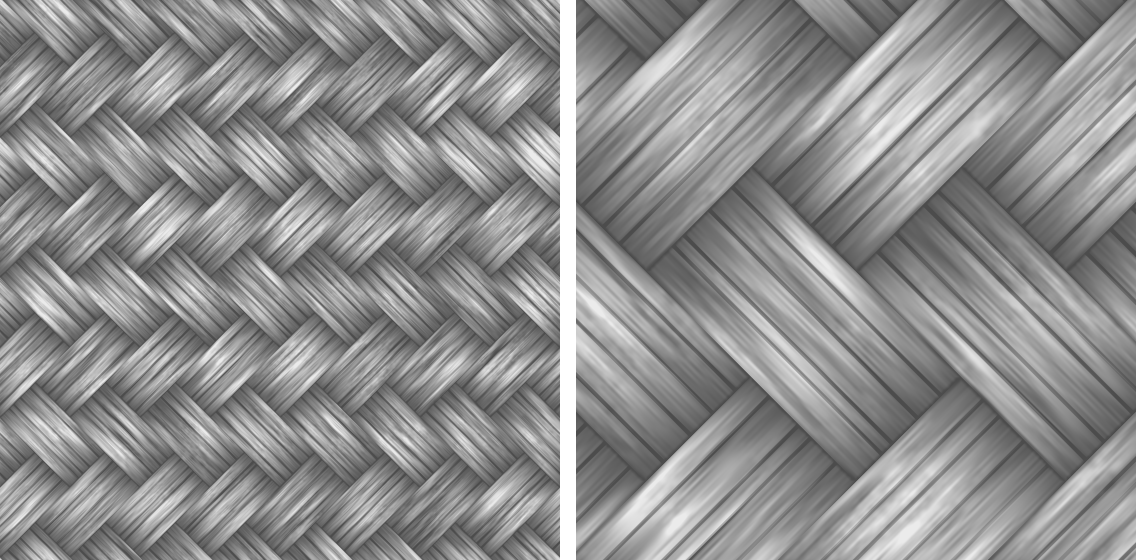
Left: the whole. Right: its middle third, enlarged.
Reproduce this pattern procedurally as a WebGL 1 fragment shader.

```glsl
precision highp float;
// Grey herringbone weave: 2:1 slats laid at 45 degrees, 8 across and 4 pairs of rows down.
// Each slat is split into strips by thin seams, rounded by dark tucked-in ends, and
// coloured by stretched noise seeded per slat; the slat ids wrap so the canvas tiles.
uniform vec2 u_resolution;

#define REPEATS 8.0         // slats across; also half-rows down, keep a multiple of 2
#define ROW_SHIFT 0.04      // vertical offset in slat units
#define STRIPS 5.0          // strips in each slat
#define END_GREY 0.375      // grey of the tucked-in ends
#define BODY_LIGHT 0.33     // light added at the middle of a slat
#define STREAK 0.62         // contrast of the long fibres
#define GRAIN 0.15          // contrast of the fine fibres
#define WEAR 0.17           // strength of the pale blotches
#define SLAT_VARIATION 0.15 // tone change from slat to slat
#define SEAM_WIDTH 0.010    // half width of the seams
#define SEAM_DARK 0.36      // depth of the seams

const float PI = 3.14159265;

float hash(vec2 p) {
  vec3 q = fract(vec3(p.xyx) * 0.1031);
  q += dot(q, q.yzx + 33.33);
  return fract((q.x + q.y) * q.z);
}

float noise(vec2 p) {
  vec2 i = floor(p), f = fract(p);
  f = f * f * (3.0 - 2.0 * f);
  return mix(mix(hash(i), hash(i + vec2(1.0, 0.0)), f.x),
             mix(hash(i + vec2(0.0, 1.0)), hash(i + vec2(1.0, 1.0)), f.x), f.y);
}

// Finds the slat at p: xy = position along (0..2) and across (0..1), zw = wrapped id.
vec4 findSlat(vec2 p) {
  vec2 cell = floor(p);
  float k = floor(mod(cell.x - cell.y + 0.5, 4.0));
  bool rising = k < 1.5;
  vec2 origin = cell - (rising ? vec2(k, 0.0) : vec2(0.0, 3.0 - k));
  vec2 local = p - origin;
  vec2 id = vec2(origin.x + origin.y, origin.x - origin.y);
  id = floor(mod(id + 0.5, 2.0 * REPEATS));
  return vec4(rising ? local : local.yx, id);
}

float slatGrey(vec2 st, vec2 id, float pixel) {
  float along = st.x, across = st.y;
  vec2 seed = 40.0 * vec2(hash(id + 3.7), hash(id + 17.3)) + id * 7.0;

  // Strips: unevenly spaced seams, each with a soft shadow on one side
  float strip = 0.0, seam = 0.0, shadow = 0.0;
  for (int i = 1; i < int(STRIPS); i++) {
    float n = float(i);
    float place = (n + 0.6 * (hash(id + n * 5.3) - 0.5)) / STRIPS;
    float d = across - place;
    float depth = mix(0.45, 1.0, hash(id + n * 9.1));
    strip += step(0.0, d);
    seam = max(seam, depth * (1.0 - smoothstep(SEAM_WIDTH, SEAM_WIDTH + pixel, abs(d))));
    shadow = max(shadow, depth * step(0.0, d) * exp(-abs(d) * 22.0));
  }
  float stripTone = hash(id + strip * 3.1 + 8.0) - 0.5;

  // Fibres: noise stretched along the slat at three scales
  vec2 g = vec2(along, across);
  float broad = noise(g * vec2(1.1, 8.0) + seed + strip * 2.3);
  float medium = noise(g * vec2(1.7, 20.0) + seed.yx);
  float fine = noise(g * vec2(4.0, 52.0) + seed + 11.0);
  float fibre = 0.62 * broad + 0.38 * medium - 0.5;

  // Wear: small pale blotches inside larger patches
  float patchArea = smoothstep(0.45, 0.8, noise(g * vec2(3.0, 5.0) + seed + 23.0));
  float blotch = noise(g * vec2(9.0, 15.0) + seed.yx + 31.0);
  blotch = 0.6 * blotch + 0.4 * noise(g * vec2(22.0, 30.0) + seed);
  float wear = patchArea * (blotch - 0.42);

  // Rounded body: bright middle, dark ends
  float bend = along + 0.16 * (broad - 0.5) * sin(PI * along * 0.5);
  float body = pow(max(sin(PI * clamp(bend, 0.0, 2.0) * 0.5), 0.0), 1.05);
  float tone = SLAT_VARIATION * (hash(id + 51.0) - 0.5) + 0.08 * stripTone;
  float light = BODY_LIGHT + tone + STREAK * fibre + GRAIN * (fine - 0.5) + WEAR * wear;
  float grey = END_GREY + body * light + 0.05 * (fine - 0.5);

  // Seams and the dark rim of the slat
  float rim = min(min(across, 1.0 - across), min(along, 2.0 - along));
  grey *= 1.0 - 0.13 * shadow;
  grey *= 1.0 - SEAM_DARK * seam;
  grey *= 1.0 - 0.22 * (1.0 - smoothstep(0.0, 0.03, rim));
  return clamp(grey, 0.3, 0.92);
}

void main() {
  float pixel = 1.4142 * REPEATS / u_resolution.y;
  float grey = 0.0;
  // Four samples per pixel smooth the slat edges
  for (int i = 0; i < 4; i++) {
    float n = float(i);
    vec2 offset = vec2(mod(n, 2.0), floor(n * 0.5)) * 0.5 - 0.25;
    vec2 pos = REPEATS * (gl_FragCoord.xy + offset) / u_resolution;
    pos.y -= ROW_SHIFT;
    vec4 slat = findSlat(vec2(pos.x + pos.y, pos.x - pos.y + 1.0));
    grey += 0.25 * slatGrey(slat.xy, slat.zw, pixel);
  }
  gl_FragColor = vec4(vec3(grey), 1.0);
}
```
